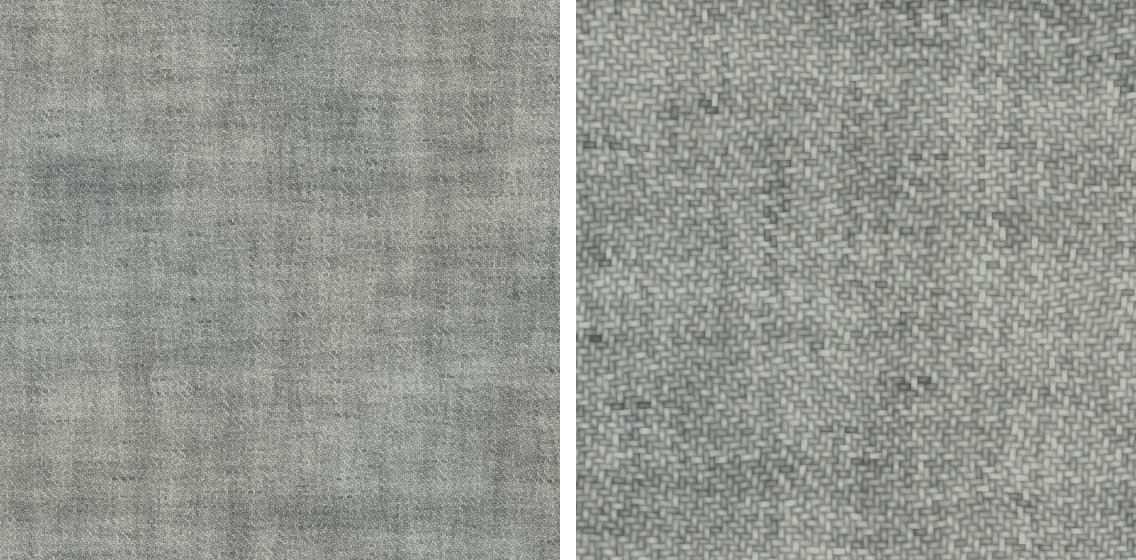
Left, the full canvas; right, a detail of the centre.
This texture is drawn by a WebGL 1 fragment shader. Its source:

```glsl
precision highp float;
uniform vec2 u_resolution;

float hash(vec2 p) {
  vec3 q = fract(p.xyx * vec3(0.1031, 0.1030, 0.0973));
  q += dot(q, q.yzx + 33.33);
  return fract((q.x + q.y) * q.z);
}

float cornerSlope(vec2 cell, vec2 offset) {
  float angle = 6.2832 * hash(cell);
  return dot(vec2(cos(angle), sin(angle)), offset);
}

float gradientNoise(vec2 p) {
  vec2 i = floor(p), f = fract(p);
  vec2 w = f * f * f * (f * (f * 6.0 - 15.0) + 10.0);
  vec2 e = vec2(1.0, 0.0);
  float low = mix(cornerSlope(i, f), cornerSlope(i + e.xy, f - e.xy), w.x);
  float high = mix(cornerSlope(i + e.yx, f - e.yx), cornerSlope(i + e.xx, f - e.xx), w.x);
  return mix(low, high, w.y);
}

// Uneven dye and thickness along one yarn, partly shared with its neighbours
float yarnTone(float along, float index, float seed) {
  float shared = gradientNoise(vec2(along * 0.03, index * 0.31) + seed);
  float single = gradientNoise(vec2(along * 0.09, index * 7.37) + seed);
  return 0.42 * shared + 0.6 * single;
}

// Two-over, two-under twill: rounded floats of warp and weft
float twill(vec2 t) {
  vec2 yarn = floor(t);
  vec2 across = fract(t) - 0.5;
  bool warpOnTop = mod(yarn.x + yarn.y, 4.0) < 2.0;
  float side, run, tone;
  if (warpOnTop) {
    side = across.x;
    run = mod(yarn.x + t.y, 4.0) - 1.0;
    tone = yarnTone(t.y, yarn.x, 17.3);
  } else {
    side = across.y;
    run = mod(yarn.y + t.x, 4.0) - 3.0;
    tone = yarnTone(t.x, yarn.y, 71.9);
    float slub = gradientNoise(vec2(t.x * 0.06, yarn.y * 0.43) + 139.1);
    tone -= 0.6 * smoothstep(0.28, 0.6, slub);
  }
  float relief = (1.0 - 4.0 * side * side) * (1.0 - run * run);
  return 0.7 * relief + tone;
}

void main() {
  vec2 uv = gl_FragCoord.xy / u_resolution.y;
  vec2 sway = vec2(gradientNoise(uv * 14.0), gradientNoise(uv * 14.0 + 43.7));

  // Average nine samples per pixel to smooth the fine yarns
  float light = 0.0;
  for (int j = 0; j < 3; j++) {
    for (int i = 0; i < 3; i++) {
      vec2 shift = (vec2(float(i), float(j)) - 1.0) / 3.0;
      vec2 point = (gl_FragCoord.xy + shift) / u_resolution.y;
      light += twill(point * 260.0 + sway * 1.4) / 9.0;
    }
  }

  // Loose fibres, then broad bands along weft and warp
  light += 0.5 * gradientNoise(uv * 230.0 + 9.4);
  light += 0.32 * gradientNoise(uv * vec2(2.5, 17.0) + 23.1);
  light += 0.26 * gradientNoise(uv * vec2(19.0, 2.5) + 57.6);
  light += 0.18 * gradientNoise(uv * 5.0 + 81.2);
  light = clamp(light + 0.33, -0.25, 1.25);

  vec3 slate = vec3(0.40, 0.415, 0.40);
  vec3 paleWool = vec3(0.67, 0.685, 0.65);
  vec3 color = mix(slate, paleWool, light);

  // Slight drift between warm and cool wool
  float warmth = gradientNoise(uv * 3.0 + 31.0) + gradientNoise(uv * 120.0 + 65.0);
  color += vec3(0.012, 0.0, -0.014) * warmth;
  gl_FragColor = vec4(color, 1.0);
}
```
